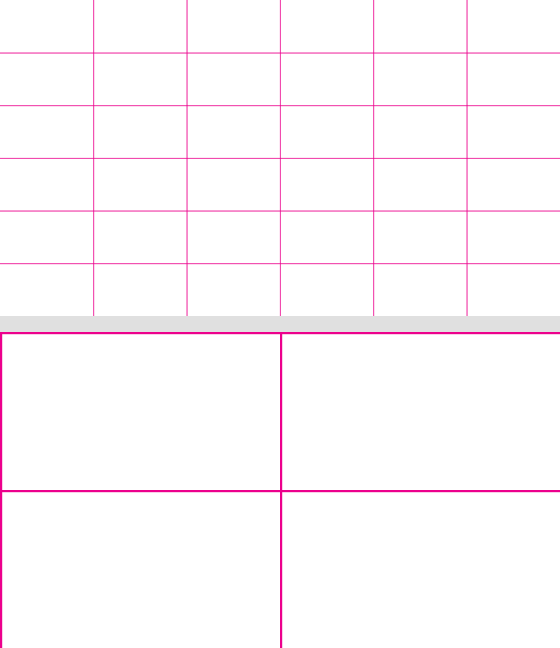
Top: the whole. Bottom: its middle third, enlarged.
Write a Shadertoy shader that draws this pattern.

```glsl
// Thin magenta rules on white, dividing the canvas into a six by six grid.
// Each axis finds its nearest inner rule and shades it by distance;
// a windowed sinc falloff keeps rules thinner than a pixel smooth and even.

const vec2  CELLS      = vec2(6.0, 6.0);           // repeats across and down
const float LINE_WIDTH = 1.0 / 432.0;              // in canvas heights
const vec3  PAPER      = vec3(1.0);
const vec3  INK        = vec3(0.925, 0.0, 0.549);
const float LOBES      = 3.0;                      // width of the sinc window
const float PI         = 3.14159;

float sinc(float x) {
    float a = PI * max(x, 0.001);
    return sin(a) / a;
}

// Central lobe of a Lanczos filter, with x in pixels
float edgeFalloff(float x) {
    return x < 1.0 ? sinc(x) * sinc(x / LOBES) : 0.0;
}

// Distance to the nearest inner rule; each rule starts on its cell boundary
float ruleDistance(float pos, float cellSize, float cellCount) {
    float center = pos - 0.5 * LINE_WIDTH;
    float index = clamp(floor(center / cellSize + 0.5), 1.0, cellCount - 1.0);
    return abs(center - index * cellSize);
}

// Ink coverage of a rule: solid core when wide, reduced strength when thin
float ruleCoverage(float dist, float pixel) {
    float widthPx = LINE_WIDTH / pixel;
    float core = 0.5 * max(widthPx - 1.0, 0.0);
    return min(widthPx, 1.0) * edgeFalloff(max(dist / pixel - core, 0.0));
}

void mainImage(out vec4 fragColor, in vec2 fragCoord) {
    // Canvas heights, measured from the upper left corner
    float pixel = 1.0 / iResolution.y;
    vec2 canvas = iResolution.xy * pixel;
    vec2 pos = vec2(fragCoord.x, iResolution.y - fragCoord.y) * pixel;
    vec2 cell = canvas / CELLS;

    float vertical   = ruleCoverage(ruleDistance(pos.x, cell.x, CELLS.x), pixel);
    float horizontal = ruleCoverage(ruleDistance(pos.y, cell.y, CELLS.y), pixel);

    // Union of both rule sets
    float ink = 1.0 - (1.0 - vertical) * (1.0 - horizontal);
    fragColor = vec4(mix(PAPER, INK, ink), 1.0);
}
```
